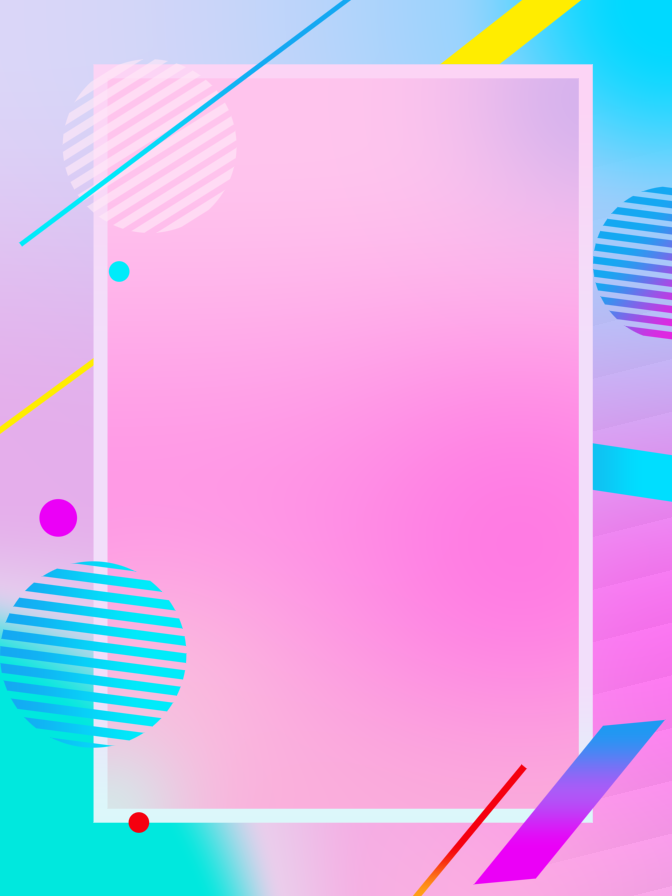
This background is drawn by a Shadertoy shader. Its source:

```glsl
#define FRAME_CENTER vec2(0.383, 0.505)
#define FRAME_HALF vec2(0.2786, 0.4232)
#define FRAME_WIDTH 0.0156
#define STRIPE_DUTY 0.56
#define SHEEN 0.035
#define CYAN vec3(0.0, 0.92, 0.98)
#define AZURE vec3(0.08, 0.66, 0.95)
#define TEAL vec3(0.0, 0.91, 0.87)
#define YELLOW vec3(1.0, 0.93, 0.0)
#define MAGENTA vec3(0.92, 0.0, 0.97)
#define RED vec3(0.96, 0.0, 0.06)
#define HOT_PINK vec3(1.0, 0.43, 0.93)

// Antialiased coverage of a signed distance
float fill(float d) {
    float soft = 0.8 / iResolution.y;
    return smoothstep(soft, -soft, d);
}

float glow(vec2 p, vec2 center, float radius) {
    vec2 q = (p - center) / radius;
    return exp(-dot(q, q));
}

float disc(vec2 p, vec2 center, float radius) {
    return length(p - center) - radius;
}

float box(vec2 p, vec2 center, vec2 halfSize) {
    vec2 q = abs(p - center) - halfSize;
    return length(max(q, 0.0)) + min(max(q.x, q.y), 0.0);
}

// Flat-ended bar from a to b
float bar(vec2 p, vec2 a, vec2 b, float halfWidth) {
    vec2 dir = normalize(b - a);
    vec2 q = p - 0.5 * (a + b);
    return max(abs(dot(q, dir)) - 0.5 * length(b - a),
               abs(dot(q, vec2(-dir.y, dir.x))) - halfWidth);
}

// Parallelogram spanned by u and v from a corner
float slab(vec2 p, vec2 corner, vec2 u, vec2 v) {
    vec2 q = p - corner;
    float area = abs(u.x * v.y - u.y * v.x);
    vec2 st = vec2(q.x * v.y - q.y * v.x, u.x * q.y - u.y * q.x) / (u.x * v.y - u.y * v.x);
    vec2 d = (abs(st - 0.5) - 0.5) * area / vec2(length(v), length(u));
    return max(d.x, d.y);
}

// Disc cut into parallel stripes at an angle
float stripedDisc(vec2 p, vec2 center, float radius, float angle, float period) {
    vec2 q = p - center;
    float across = dot(q, vec2(-sin(angle), cos(angle))) / period;
    float stripe = (abs(fract(across) - 0.5) - 0.5 * STRIPE_DUTY) * period;
    return max(length(q) - radius, stripe);
}

vec3 backdrop(vec2 p) {
    vec3 col = mix(vec3(0.90, 0.68, 0.92), vec3(0.87, 0.84, 0.97), smoothstep(0.5, 0.95, p.y));
    col = mix(col, vec3(0.98, 0.70, 0.88), glow(p, vec2(0.55, 0.0), 0.3));
    col = mix(col, HOT_PINK, glow(p, vec2(0.75, 0.32), 0.25));
    // Soft diagonal sheen on the right
    col += SHEEN * (fract((p.y - 0.25 * p.x) * 17.0) - 0.5) * smoothstep(0.5, 0.75, p.x);
    // Sky corner
    float sky = length(p - vec2(0.75, 1.0));
    col = mix(col, vec3(0.50, 0.82, 1.0), exp(-sky * sky / 0.17));
    col = mix(col, vec3(0.0, 0.85, 1.0), smoothstep(0.25, 0.04, sky));
    // Teal corner with a pale rim
    float corner = p.x / 0.31 + p.y / 0.345 - 0.7 * p.x * p.y / 0.1;
    col = mix(col, vec3(0.90, 0.90, 0.94), 0.65 * smoothstep(1.35, 0.9, corner) * smoothstep(0.5, 0.3, p.y));
    return mix(col, TEAL, smoothstep(1.03, 0.72, corner) * smoothstep(0.4, 0.28, max(p.x, p.y)));
}

vec3 panel(vec2 p) {
    vec3 col = mix(vec3(0.98, 0.68, 0.86), vec3(1.0, 0.59, 0.90), smoothstep(0.1, 0.42, p.y));
    col = mix(col, vec3(1.0, 0.77, 0.93), smoothstep(0.42, 0.85, p.y));
    col = mix(col, vec3(1.0, 0.47, 0.89), 0.9 * glow(p, vec2(0.58, 0.39), 0.19));
    col = mix(col, vec3(0.84, 0.70, 0.93), glow(p, vec2(0.66, 0.89), 0.14));
    col = mix(col, vec3(0.98, 0.75, 0.87), 0.8 * glow(p, vec2(0.17, 0.22), 0.15));
    return mix(col, vec3(0.84, 0.90, 0.91), glow(p, vec2(0.12, 0.09), 0.09));
}

void mainImage(out vec4 fragColor, in vec2 fragCoord) {
    vec2 p = fragCoord / iResolution.y;
    vec3 col = backdrop(p);

    // Bands tucked behind the frame
    col = mix(col, YELLOW, fill(slab(p, vec2(0.491, 0.928), vec2(0.066, 0.0), vec2(0.102, 0.08))));
    col = mix(col, YELLOW, fill(bar(p, vec2(-0.02, 0.505), vec2(0.115, 0.604), 0.0033)));
    vec3 ribbon = mix(vec3(0.06, 0.76, 0.95), vec3(0.0, 0.87, 1.0), smoothstep(0.66, 0.72, p.x));
    col = mix(col, ribbon, fill(slab(p, vec2(0.65, 0.455), vec2(0.12, -0.018), vec2(0.0, 0.052))));

    // Panel and frame
    float outer = box(p, FRAME_CENTER, FRAME_HALF);
    vec3 frame = mix(vec3(0.86, 0.97, 0.98), vec3(0.95, 0.87, 0.98), smoothstep(0.08, 0.25, p.y));
    frame = mix(frame, vec3(0.99, 0.83, 0.96), smoothstep(0.6, 0.93, p.y));
    col = mix(col, frame, fill(outer));
    col = mix(col, panel(p), fill(outer + FRAME_WIDTH));

    // Striped discs
    col = mix(col, vec3(1.0, 0.91, 0.97), 0.65 * fill(stripedDisc(p, vec2(0.167, 0.837), 0.097, 0.56, 0.0165)));
    vec3 leftTint = mix(AZURE, CYAN, smoothstep(0.0, 0.17, p.x));
    col = mix(col, leftTint, fill(stripedDisc(p, vec2(0.104, 0.2695), 0.104, -0.13, 0.0188)));
    vec3 rightTint = mix(AZURE, vec3(0.88, 0.15, 0.88), smoothstep(-0.03, 0.11, p.x - 0.7 - 0.8 * (p.y - 0.7)));
    col = mix(col, rightTint, fill(stripedDisc(p, vec2(0.748, 0.706), 0.086, -0.13, 0.0145)));

    // Solid dots
    col = mix(col, CYAN, fill(disc(p, vec2(0.133, 0.697), 0.0115)));
    col = mix(col, MAGENTA, fill(disc(p, vec2(0.065, 0.422), 0.021)));
    col = mix(col, RED, fill(disc(p, vec2(0.155, 0.082), 0.0115)));

    // Slanted strokes in front
    vec3 lineTint = mix(CYAN, AZURE, smoothstep(0.1, 0.32, p.x));
    col = mix(col, lineTint, fill(bar(p, vec2(0.023, 0.727), vec2(0.402, 1.011), 0.0027)));
    vec3 emberTint = mix(vec3(1.0, 0.62, 0.1), RED, smoothstep(0.0, 0.06, p.y));
    col = mix(col, emberTint, fill(bar(p, vec2(0.449, -0.02), vec2(0.585, 0.1445), 0.0037)));
    vec3 slabTint = mix(MAGENTA, vec3(0.68, 0.35, 0.97), smoothstep(0.05, 0.12, p.y));
    slabTint = mix(slabTint, vec3(0.12, 0.6, 0.95), smoothstep(0.11, 0.19, p.y));
    col = mix(col, slabTint, fill(slab(p, vec2(0.529, 0.013), vec2(0.069, 0.0065), vec2(0.144, 0.177))));

    fragColor = vec4(col, 1.0);
}
```
